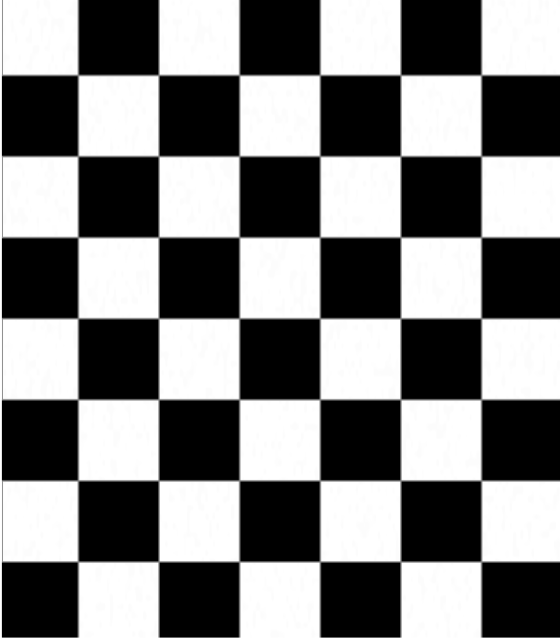
A Shadertoy shader for this pattern:

```glsl
float hash(vec2 p) {
    return fract(sin(dot(p, vec2(127.1, 311.7))) * 43758.5453);
}

float valueNoise(vec2 p) {
    vec2 i = floor(p), f = fract(p);
    f = f * f * (3.0 - 2.0 * f);
    return mix(mix(hash(i), hash(i + vec2(1, 0)), f.x),
               mix(hash(i + vec2(0, 1)), hash(i + vec2(1, 1)), f.x), f.y);
}

// Alternates between -1 and 1 per cell, with a soft ramp at each border
vec2 softSquareWave(vec2 p, vec2 softness) {
    vec2 f = fract(p);
    vec2 parity = 1.0 - 2.0 * mod(floor(p), 2.0);
    return parity * clamp(min(f, 1.0 - f) / softness, 0.0, 1.0);
}

void mainImage(out vec4 fragColor, in vec2 fragCoord) {
    vec2 uv = fragCoord / iResolution.xy;
    vec2 pixel = 1.0 / iResolution.xy;

    // Checkerboard, seven columns by eight rows
    vec2 cellSize = vec2(0.144, 0.1267);
    vec2 cell = (uv - vec2(0.5, 0.502)) / cellSize + vec2(0.5, 0.0);
    vec2 wave = softSquareWave(cell, max(vec2(0.018), 0.75 * pixel / cellSize));
    float shade = 0.5 + 0.5 * wave.x * wave.y;

    // Faint mottling on the white cells
    float mottle = valueNoise(cell * vec2(22.0, 9.0));
    shade -= 0.012 * smoothstep(0.55, 0.9, mottle) * smoothstep(0.9, 1.0, shade);

    // Thin grey rule along the left side, then the white margins
    float rule = 1.0 - smoothstep(0.0, max(0.0022, pixel.x), abs(uv.x - 0.0042));
    shade = mix(shade, min(shade, 0.55), rule);
    vec2 inside = smoothstep(-0.5 * pixel, 0.5 * pixel, uv - vec2(0.0032, 0.0038));
    shade = mix(1.0, shade, inside.x * inside.y);

    fragColor = vec4(vec3(shade), 1.0);
}
```
